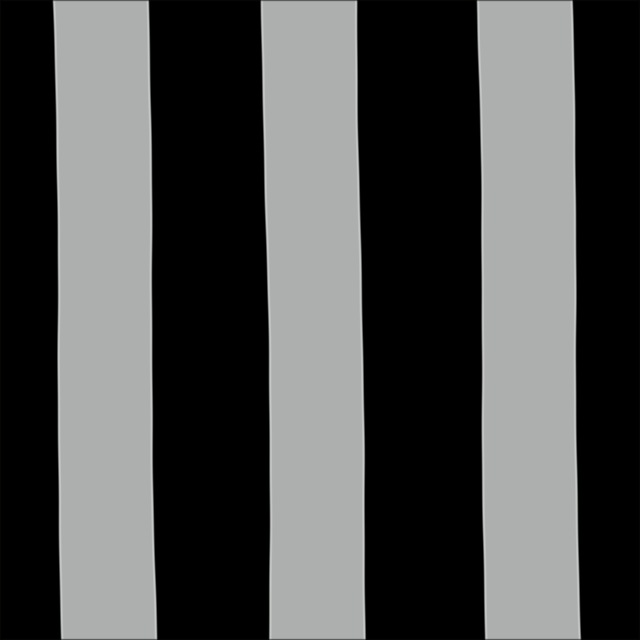
This pattern is drawn by a Shadertoy shader. Its source:

```glsl
// Three hand-cut grey vertical stripes on black, leaning slightly to the right
// as they descend. Each edge is a straight line bent by layered sines, and a
// thin pale rim runs just inside it.

const float TAU = 6.2831853;
const float STRIPE_COUNT = 3.0;
const float FIRST_CENTRE = 0.1641;
const float PITCH = 0.3312;
const float STRIPE_WIDTH = 0.1498;
const float LEAN = 0.0130;
const float BOW = 0.0021;

const vec3 BLACK = vec3(0.0);
const vec3 GREY = vec3(0.675, 0.685, 0.678);
const vec3 RIM = vec3(0.775, 0.785, 0.778);
const vec3 BORDER = vec3(0.045, 0.047, 0.040);

// Small irregularity of a cut edge; the seed differs for every edge.
float cutWobble(float drop, float seed) {
    return 0.00035 * sin(drop * 19.0 + seed * 2.4)
         + 0.00020 * sin(drop * 43.0 + seed * 5.1);
}

// Centre line of a stripe; odd stripes sit a little left and bend out of phase.
float stripeCentre(float index, float drop) {
    float odd = mod(index, 2.0);
    float bend = BOW * sin(TAU * drop - 2.2 * odd);
    return FIRST_CENTRE + PITCH * index - 0.0042 * odd
         + LEAN * (drop - 0.5) + bend;
}

// Horizontal distance into a stripe: positive inside, negative outside.
float stripeDepth(vec2 uv, float index) {
    float drop = 1.0 - uv.y;
    float centre = stripeCentre(index, drop);
    float halfWidth = 0.5 * (STRIPE_WIDTH - 0.0025 * sin(0.5 * TAU * drop));
    float left = centre - halfWidth + cutWobble(drop, 2.0 * index);
    float right = centre + halfWidth + cutWobble(drop, 2.0 * index + 1.0);
    return min(uv.x - left, right - uv.x);
}

// Grey fill with a lighter line that fades inwards from the edge.
vec3 stripeColour(float depth, float softness) {
    float rim = 1.0 - smoothstep(0.0020, 0.0030 + softness, depth);
    return mix(GREY, RIM, rim);
}

void mainImage(out vec4 fragColor, in vec2 fragCoord) {
    vec2 uv = fragCoord / iResolution.xy;
    float pixel = 1.0 / min(iResolution.x, iResolution.y);
    float softness = max(0.0018, 0.75 * pixel);

    // Deepest stripe at this point
    float depth = -1.0;
    for (float i = 0.0; i < STRIPE_COUNT; i++) {
        depth = max(depth, stripeDepth(uv, i));
    }

    float coverage = smoothstep(-softness, softness, depth);
    vec3 colour = mix(BLACK, stripeColour(depth, softness), coverage);

    // Faint dull border around the canvas
    vec2 inset = min(uv, 1.0 - uv);
    float border = 1.0 - smoothstep(0.0, 0.0015 + pixel, min(inset.x, inset.y));
    colour = mix(colour, BORDER, 0.6 * border);

    fragColor = vec4(colour, 1.0);
}
```
